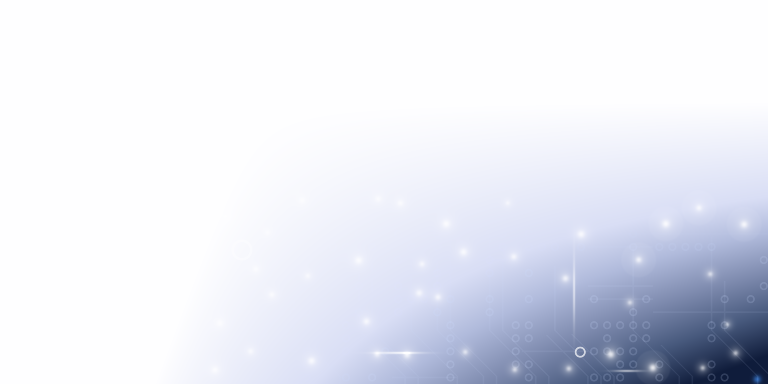
This background is drawn by a WebGL 1 fragment shader. Its source:

```glsl
precision highp float;
// White page fading into a navy lower right corner with soft sparks and faint circuit traces.
uniform vec2 u_resolution;

// Colours, from light to dark
const vec3 WHITE = vec3(0.995, 0.995, 1.0);
const vec3 LAVENDER = vec3(0.85, 0.87, 0.96);
const vec3 PERIWINKLE = vec3(0.69, 0.73, 0.86);
const vec3 SLATE = vec3(0.49, 0.54, 0.68);
const vec3 STEEL = vec3(0.28, 0.35, 0.49);
const vec3 NAVY = vec3(0.06, 0.11, 0.23);
const vec3 TRACE_COLOR = vec3(0.80, 0.86, 1.0);
const vec3 CORNER_BLUE = vec3(0.12, 0.28, 0.45);

// Layout: the canvas is 2 wide and 1 high
const float HORIZON = 0.74;
const float EDGE_FOOT = 0.40;
const float EDGE_SLANT = 0.36;
const float SIDE_POWER = 0.80;
const float SPARK_TOP = 0.50;
const float SPARK_LEFT = 0.54;
const float SPARK_CELL = 0.125;
const float SPARK_KEEP = 0.80;
const float PAD_CELL = 0.034;
const float PAD_RADIUS = 0.0085;
const float PAD_STRENGTH = 0.17;
const float TRACE_GAP = 0.034;
const float TRACE_STRENGTH = 0.08;
const float LINE_WIDTH = 0.0008;

float hash(vec2 p) {
  return fract(sin(dot(p, vec2(127.1, 311.7))) * 43758.5453);
}

// Antialiased line at distance d
float stroke(float d, float width, float px) {
  return 1.0 - smoothstep(width, width + px, abs(d));
}

float ramp(float a, float b, float t) {
  return clamp((t - a) / (b - a), 0.0, 1.0);
}

vec3 palette(float t) {
  vec3 c = mix(WHITE, LAVENDER, ramp(0.01, 0.34, t));
  c = mix(c, PERIWINKLE, ramp(0.34, 0.47, t));
  c = mix(c, SLATE, ramp(0.47, 0.61, t));
  c = mix(c, STEEL, ramp(0.61, 0.75, t));
  return mix(c, NAVY, ramp(0.75, 0.90, t));
}

// Darkness grows downward and away from the slanted left edge
float backdropTone(vec2 p) {
  float left = EDGE_FOOT + EDGE_SLANT * p.y;
  float across = clamp((p.x - left) / (2.0 - left), 0.0, 1.0);
  float down = clamp((HORIZON - p.y) / HORIZON, 0.0, 1.0);
  return down * pow(across, SIDE_POWER);
}

// Jittered sparks, some on the right with a wide faint disc
float sparks(vec2 p, float px) {
  vec2 cell = floor(p / SPARK_CELL);
  float light = 0.0;
  for (int j = -1; j <= 1; j++) {
    for (int i = -1; i <= 1; i++) {
      vec2 id = cell + vec2(float(i), float(j));
      vec2 jitter = vec2(hash(id + 3.1), hash(id + 8.7));
      vec2 center = (id + 0.1 + 0.8 * jitter) * SPARK_CELL;
      float inside = step(center.y, SPARK_TOP) * step(SPARK_LEFT, center.x);
      float keep = step(hash(id), SPARK_KEEP) * inside;
      float size = hash(id + 21.4);
      float d = length(p - center);
      float core = exp(-pow(d / mix(0.005, 0.010, size), 2.0));
      float halo = exp(-pow(d / mix(0.013, 0.024, size), 2.0));
      float hasDisc = step(1.65, center.x) * step(0.5, size);
      float disc = 0.05 * (1.0 - smoothstep(0.042, 0.046 + px, d));
      light += keep * (mix(0.3, 0.55, size) * core + 0.28 * halo + hasDisc * disc);
    }
  }
  return light;
}

// Small rings lined up in broken rows and columns
float pads(vec2 p, float px) {
  vec2 id = floor(p / PAD_CELL);
  float column = step(0.68, hash(vec2(id.x, floor(id.y / 5.0))));
  float row = step(0.82, hash(vec2(floor(id.x / 5.0) + 40.0, id.y)));
  float keep = max(column, row) * step(hash(id + 5.0), 0.65);
  float d = length(p - (id + 0.5) * PAD_CELL) - PAD_RADIUS;
  return keep * stroke(d, LINE_WIDTH, px);
}

// Vertical tracks that bend to diagonals near the foot, plus short level ones
float traces(vec2 p, float px) {
  float x = p.x - clamp(0.14 - p.y, 0.0, 0.12);
  float track = floor(x / TRACE_GAP);
  float top = mix(0.10, 0.42, hash(vec2(track, 2.0)));
  float vertical = stroke((fract(x / TRACE_GAP) - 0.5) * TRACE_GAP, LINE_WIDTH, px);
  vertical *= step(0.45, hash(vec2(track, 9.0))) * step(p.y, top);
  float row = floor(p.y / TRACE_GAP);
  float run = floor(p.x / 0.17);
  float level = stroke((fract(p.y / TRACE_GAP) - 0.5) * TRACE_GAP, LINE_WIDTH, px);
  level *= step(0.85, hash(vec2(run, row + 17.0)));
  return max(vertical, level);
}

// Thin streak of light; reach is its half size along each axis
float flare(vec2 p, vec2 center, vec2 reach) {
  vec2 q = (p - center) / reach;
  return exp(-dot(q, q));
}

void main() {
  vec2 p = gl_FragCoord.xy / u_resolution * vec2(2.0, 1.0);
  float px = 1.0 / u_resolution.y;
  vec3 color = palette(backdropTone(p));

  // Circuit detail, fading out upward and to the left
  float zone = (1.0 - smoothstep(0.30, 0.46, p.y)) * smoothstep(0.60, 1.0, p.x);
  float circuit = TRACE_STRENGTH * traces(p, px) + PAD_STRENGTH * pads(p, px);
  color = mix(color, max(color, TRACE_COLOR), zone * circuit);

  // Sparks, streaks and the two large rings
  float light = sparks(p, px);
  light += 0.60 * flare(p, vec2(1.495, 0.245), vec2(0.003, 0.085));
  light += 0.75 * flare(p, vec2(1.040, 0.081), vec2(0.060, 0.003));
  light += 0.60 * flare(p, vec2(1.633, 0.034), vec2(0.035, 0.003));
  light += 0.70 * stroke(length(p - vec2(1.511, 0.083)) - 0.012, 0.001, px);
  light += 0.40 * stroke(length(p - vec2(0.630, 0.349)) - 0.024, 0.002, px);
  color = mix(color, WHITE, clamp(light, 0.0, 1.0));

  // Blue point in the dark corner
  color += CORNER_BLUE * flare(p, vec2(1.972, 0.012), vec2(0.010));
  gl_FragColor = vec4(min(color, 1.0), 1.0);
}
```
